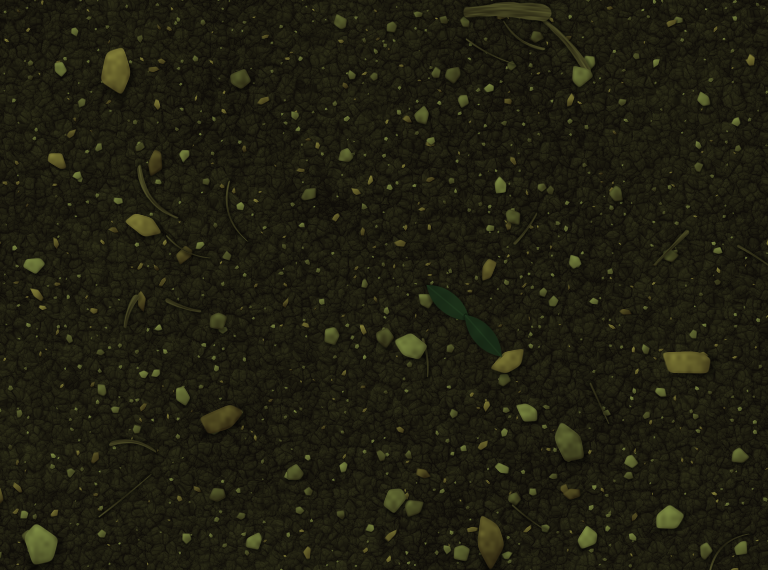
Reproduce this texture procedurally as a Shadertoy shader.

```glsl
// Dark crumbly soil strewn with pale pebbles, dry twigs and one small seedling.
// Soil is layered Voronoi crumbs; pebbles are rounded polygons scattered on
// grids of four sizes; twigs are bent tapered strokes. Units: canvas height.

const vec2 LIGHT = vec2(-0.5, 0.85);

vec3 hash3(vec2 p) {
    vec3 q = fract(p.xyx * vec3(0.1031, 0.1030, 0.0973));
    q += dot(q, q.yxz + 33.33);
    return fract((q.xxy + q.yzz) * q.zyx);
}

float noise(vec2 p) {
    vec2 i = floor(p), f = fract(p);
    f = f * f * (3.0 - 2.0 * f);
    return mix(mix(hash3(i).x, hash3(i + vec2(1, 0)).x, f.x),
               mix(hash3(i + vec2(0, 1)).x, hash3(i + vec2(1, 1)).x, f.x), f.y);
}

vec2 rotate(vec2 p, float a) {
    float c = cos(a), s = sin(a);
    return vec2(c * p.x + s * p.y, c * p.y - s * p.x);
}

// Brightness of one layer of lit crumbs with dark gaps between them
float crumbs(vec2 p) {
    vec2 cell = floor(p), toward = vec2(0);
    float near = 9.0, second = 9.0, tint = 0.0;
    for (int y = -1; y <= 1; y++)
    for (int x = -1; x <= 1; x++) {
        vec2 id = cell + vec2(x, y);
        vec3 h = hash3(id + 50.0);
        vec2 v = p - id - h.xy;
        float d = length(v);
        if (d < near) { second = near; near = d; toward = v; tint = h.z; }
        else second = min(second, d);
    }
    float body = smoothstep(0.0, 0.35, second - near);
    return body * (0.45 + 0.35 * tint + 0.5 * dot(toward, LIGHT));
}

vec3 soil(vec2 p) {
    vec2 warped = p + 0.008 * vec2(noise(p * 60.0), noise(p * 60.0 + 31.0));
    float v = 0.3 * crumbs(warped * 27.0) + 0.42 * crumbs(warped * 62.0 + 9.0)
            + 0.28 * crumbs(warped * 135.0 + 23.0);
    v = (v - 0.39) * 1.5 + 0.4 + 0.22 * (noise(p * 5.0) - 0.5);
    return mix(vec3(0.072, 0.064, 0.038), vec3(0.160, 0.160, 0.082), clamp(v, -0.15, 1.3));
}

// Rounded convex polygon as a norm: 1 on the outline
float pebbleNorm(vec2 q, vec2 id) {
    float sum = 0.0;
    for (int i = 0; i < 5; i++) {
        vec3 h = hash3(id + float(i) * 17.3);
        float a = 1.2566 * (float(i) + 0.5 * h.x);
        sum += pow(max(dot(q, vec2(cos(a), sin(a))) / mix(0.75, 1.1, h.y), 0.0), 8.0);
    }
    return pow(sum, 0.125);
}

void scatterPebbles(inout vec3 col, vec2 p, float size, float density, float soft) {
    vec2 g = p / size + 40.0 * density + 3.0 / size, cell = floor(g);
    for (int y = -1; y <= 1; y++)
    for (int x = -1; x <= 1; x++) {
        vec2 id = cell + vec2(x, y);
        vec3 place = hash3(id), look = hash3(id + 71.0);
        if (place.z > density) continue;
        float radius = mix(0.09, 0.22, look.x * look.x);
        vec2 v = (g - id - 0.5 - 0.6 * (place.xy - 0.5)) / radius;
        if (length(v) > 3.0) continue;
        float stretch = mix(1.0, 1.45, look.y * look.y);
        vec2 q = rotate(v, 6.283 * look.z) * vec2(1.0 / stretch, stretch);
        float m = pebbleNorm(q, id + 5.0);
        float lit = dot(v, LIGHT);

        // Shadow on the side away from the light, then the stone itself
        col *= 1.0 - 0.45 * smoothstep(1.6, 1.0, m) * smoothstep(0.3, -0.6, lit);
        float tone = 0.1 + 0.65 * hash3(id + 13.0).x + 0.28 * lit
                   + 0.35 * (noise(p * 110.0) - 0.5) - 0.2 * smoothstep(0.7, 1.0, m);
        vec3 stone = mix(vec3(0.21, 0.21, 0.10), vec3(0.47, 0.52, 0.25), clamp(tone, -0.2, 1.1));
        stone *= mix(vec3(1), vec3(1.06, 0.93, 0.85), step(0.7, look.y));
        col = mix(col, stone, smoothstep(soft, -soft, (m - 1.0) * radius * size));
    }
}

void twig(inout vec3 col, vec2 p, vec2 mid, float angle, float len, float width, float bend, float soft) {
    vec2 q = rotate(p - mid, angle);
    q.y += bend * q.x * q.x;
    float w = width * (0.75 + 0.25 * q.x / len + 0.3 * noise(q * 70.0));
    float d = length(vec2(max(abs(q.x) - len, 0.0), q.y)) - w;
    float grain = noise(q * vec2(40, 400)) * 0.6 + 0.4 * noise(p * 25.0);
    col *= 1.0 - 0.35 * smoothstep(0.008, 0.0, d);
    vec3 wood = mix(vec3(0.13, 0.12, 0.06), vec3(0.34, 0.34, 0.17), grain);
    col = mix(col, wood, smoothstep(soft, -soft, d));
}

void leaf(inout vec3 col, vec2 p, vec2 mid, float angle, float soft) {
    vec2 q = rotate(p - mid, angle);
    float d = abs(q.y) - 0.018 * (1.0 - pow(abs(q.x) / 0.049, 2.2));
    float vein = smoothstep(0.0025, 0.0, abs(q.y));
    vec3 green = vec3(0.095, 0.165, 0.085) * (0.9 + 0.25 * noise(p * 50.0) + 0.2 * vein);
    col *= 1.0 - 0.3 * smoothstep(0.008, 0.0, d) * step(abs(q.x), 0.05);
    col = mix(col, green, smoothstep(soft, -soft, d));
}

void mainImage(out vec4 fragColor, in vec2 fragCoord) {
    vec2 p = fragCoord / iResolution.y;
    float soft = max(0.0013, 0.8 / iResolution.y);
    vec3 col = soil(p);

    // Pebbles from specks up to large stones
    scatterPebbles(col, p, 0.018, 0.18, soft);
    scatterPebbles(col, p, 0.036, 0.26, soft);
    scatterPebbles(col, p, 0.070, 0.30, soft);

    // Loose straws, then the forked twig at the top
    for (int i = 0; i < 16; i++) {
        vec3 a = hash3(vec2(i, 7)), b = hash3(vec2(i, 29));
        twig(col, p, a.xy * vec2(1.35, 1.0), 6.283 * a.z, mix(0.02, 0.06, b.x),
             mix(0.0012, 0.005, b.y * b.y), 16.0 * (b.z - 0.5), soft);
    }
    twig(col, p, vec2(0.995, 0.925), -0.85, 0.06, 0.006, 1.5, soft);
    twig(col, p, vec2(0.885, 0.982), 0.0, 0.065, 0.014, 0.8, soft);

    scatterPebbles(col, p, 0.160, 0.38, soft);

    // Seedling with two leaves
    leaf(col, p, vec2(0.786, 0.469), -0.69, soft);
    leaf(col, p, vec2(0.848, 0.411), -0.85, soft);

    fragColor = vec4(col, 1.0);
}
```
